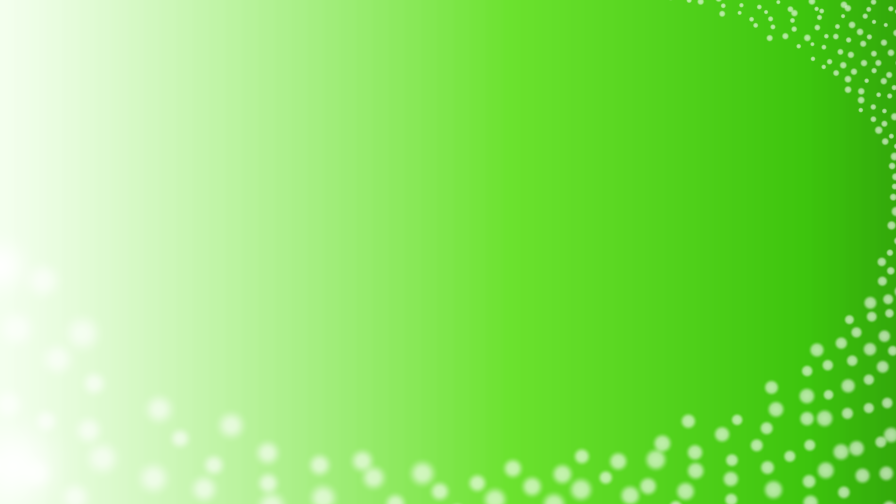
Give the GLSL for this background, as a Shadertoy shader.

```glsl
// White to green horizontal gradient framed by a curved spray of soft white dots.

#define CENTER     vec2(0.926, 0.6065)  // centre of the clear oval, in canvas heights
#define RADIUS_X   0.847
#define RADIUS_TOP 0.455
#define RADIUS_LOW 0.521
#define START_ANGLE 1.07                // top right end of the spray
#define SWEEP      4.0                  // clockwise extent, in radians
#define MAX_DOTS   300
#define BANDS      55.0                 // faint gradient steps across the width
#define BAND_STRENGTH 0.35
#define DOT_ALPHA  0.62

float hash(float n) {
    return fract(sin(n * 127.1 + 3.7) * 4375.85);
}

// Gradient from near white through lime to deep green
vec3 background(float x) {
    const vec3 pale  = vec3(0.955, 1.00, 0.935);
    const vec3 lime  = vec3(0.42, 0.885, 0.18);
    const vec3 grass = vec3(0.24, 0.77, 0.05);
    const vec3 deep  = vec3(0.20, 0.66, 0.04);
    float k = x * BANDS;
    float stepped = (floor(k) + smoothstep(0.7, 1.0, fract(k)) + 0.35) / BANDS;
    x = mix(x, stepped, BAND_STRENGTH);
    vec3 col = mix(pale, lime, pow(clamp(x / 0.57, 0.0, 1.0), 1.15));
    col = mix(col, grass, clamp((x - 0.57) / 0.33, 0.0, 1.0));
    return mix(col, deep, clamp((x - 0.90) / 0.10, 0.0, 1.0));
}

// Opacity of a disc that is brightest in the middle; softness is 0 to 1
float dotMask(vec2 offset, float radius, float softness) {
    float q = length(offset) / radius;
    float blur = max(softness, 1.5 / (iResolution.y * radius));
    return (1.0 - 0.5 * min(q * q, 1.0)) * (1.0 - smoothstep(1.0 - blur, 1.0 + 0.1 * blur, q));
}

void mainImage(out vec4 fragColor, in vec2 fragCoord) {
    vec2 canvas = vec2(iResolution.x / iResolution.y, 1.0);
    vec2 p = fragCoord / iResolution.y;
    vec3 col = background(p.x / canvas.x);

    // Walk around the oval, scattering dots between its rim and the canvas edge
    float angle = START_ANGLE;
    for (int i = 0; i < MAX_DOTS; i++) {
        float id = float(i);
        float along = (START_ANGLE - angle) / SWEEP;
        if (along > 1.0) break;

        float size = 0.029 + 0.07 * pow(max(along, 0.0), 2.6);
        float spacing = size * mix(0.93, 1.42, smoothstep(0.25, 0.5, along));
        vec2 axes = vec2(RADIUS_X, angle > 0.0 ? RADIUS_TOP : RADIUS_LOW);
        vec2 turn = vec2(cos(angle), sin(angle));
        vec2 ray = axes * turn;

        // Reach of this ray, as a multiple of the rim distance
        vec2 limits = (step(0.0, ray) * canvas - CENTER) / ray;
        float reach = max(min(limits.x, limits.y), 1.0) + 0.2 * size / length(ray);
        float spread = fract(id * 0.618 + 0.05 * hash(id));
        vec2 pos = CENTER + ray * sqrt(mix(1.0, reach * reach, spread));
        pos += 0.3 * size * (vec2(hash(id + 0.3), hash(id + 0.6)) - 0.5);

        float radius = size * mix(0.24, 0.48, smoothstep(0.1, 0.6, along));
        radius *= mix(0.75, 1.25, hash(id + 0.8));
        float softness = mix(0.5, 0.85, smoothstep(0.4, 0.9, along));
        col = mix(col, vec3(1.0), DOT_ALPHA * dotMask(p - pos, radius, softness));

        // Advance so that each dot claims an equal patch of its spacing
        float rim = length(axes * turn.yx);
        float area = 0.5 * axes.x * axes.y * (reach * reach - 1.0) + 0.7 * spacing * rim;
        angle -= spacing * spacing / area;
    }

    // Broad glows on the left edge
    col = mix(col, vec3(1.0), 0.9 * dotMask(p - vec2(0.0, 0.472), 0.075, 1.0));
    col = mix(col, vec3(1.0), 0.9 * dotMask(p - vec2(0.03, 0.075), 0.12, 1.0));

    fragColor = vec4(col, 1.0);
}
```
